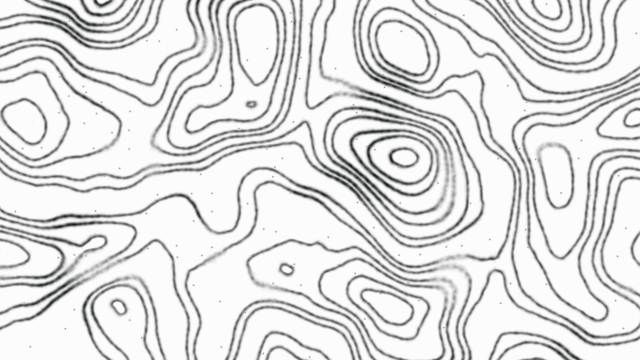
A Shadertoy shader for this pattern:

```glsl
float hash(vec2 p) {
    vec3 q = fract(p.xyx * vec3(0.1031, 0.1030, 0.0973));
    q += dot(q, q.yzx + 33.33);
    return fract((q.x + q.y) * q.z);
}

// Dot product of a lattice corner's random unit gradient with the offset
float corner(vec2 cell, vec2 offset) {
    float angle = 6.2832 * hash(cell);
    return dot(vec2(cos(angle), sin(angle)), offset);
}

float noise(vec2 p) {
    vec2 i = floor(p), f = p - i;
    vec2 u = f * f * f * (f * (f * 6.0 - 15.0) + 10.0);
    vec2 e = vec2(1.0, 0.0);
    return mix(mix(corner(i, f), corner(i + e, f - e), u.x),
               mix(corner(i + e.yx, f - e.yx), corner(i + 1.0, f - 1.0), u.x), u.y);
}

// Warped terrain: broad hills, spurs and a fine wobble
float terrain(vec2 p) {
    p += 0.06 * vec2(noise(p * 3.0 + 17.0), noise(p * 3.0 + 71.0));
    float h = noise(p * 2.3 + 40.0);
    h += 0.25 * noise(p * 4.9 + 9.0);
    h += 0.035 * noise(p * 10.0 + 63.0);
    return h + 0.004 * noise(p * 36.0);
}

// Level value; negative inside the empty winding corridors
float level(vec2 p) {
    return (abs(terrain(p)) - 0.09) / 0.15;
}

// Distance in levels to the nearest line; lines come in uneven pairs
float lineGap(float v) {
    float first = max(round(v), 0.0);
    float second = max(round(v - 0.39), 0.0) + 0.39;
    return min(abs(v - first), abs(v - second));
}

// Sparse round flecks of ink
float flecks(vec2 p) {
    vec2 cell = floor(p * 40.0);
    vec2 center = 0.25 + 0.5 * vec2(hash(cell + 5.0), hash(cell + 83.0));
    float d = length(fract(p * 40.0) - center) / 40.0;
    return step(0.94, hash(cell + 150.0)) * exp(-pow(d / 0.0025, 2.0));
}

void mainImage(out vec4 fragColor, in vec2 fragCoord) {
    vec2 p = fragCoord / iResolution.y + 3.0;

    // Distance to the contour in canvas units
    vec2 e = vec2(0.0015, 0.0);
    float v = level(p);
    vec2 slope = vec2(level(p + e) - level(p - e),
                      level(p + e.yx) - level(p - e.yx)) / (2.0 * e.x);
    float d = lineGap(v) / max(length(slope), 2.0);

    // Uneven pen: heavy stretches, worn soft patches and beaded grain
    float heavy = smoothstep(0.12, 0.4, noise(p * 3.6 + 120.0));
    float worn = smoothstep(0.2, 0.5, noise(p * 6.0 + 200.0));
    float grain = noise(p * 75.0);
    float width = 0.0044 + 0.0012 * heavy + 0.003 * worn + 0.0008 * grain;
    width = max(width, 0.8 / iResolution.y);
    float strength = 0.56 + 0.24 * heavy - 0.3 * worn + 0.25 * grain;
    float ink = strength * exp(-d * d / (width * width));

    ink = max(ink, 0.4 * flecks(p));
    vec3 color = mix(vec3(0.99), vec3(0.0, 0.02, 0.01), clamp(ink, 0.0, 1.0));
    fragColor = vec4(color, 1.0);
}
```
